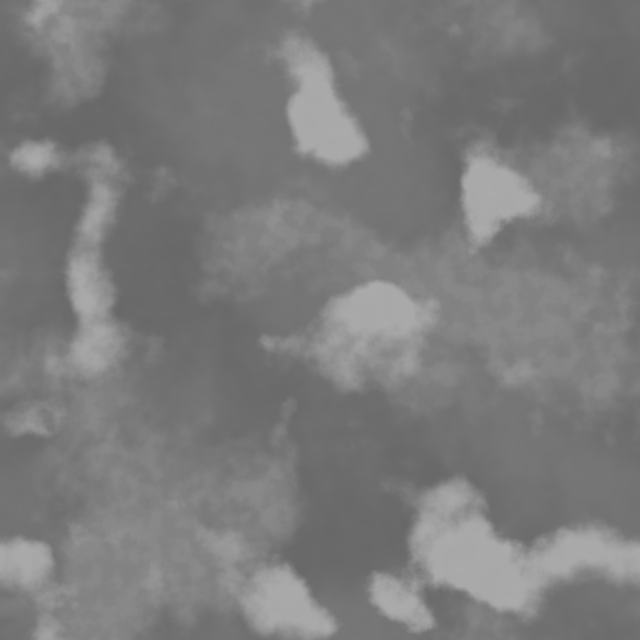
A WebGL 1 fragment shader for this texture:

```glsl
precision highp float;

uniform vec2 u_resolution;

// Tones
const float SHADE_DARK = 0.412;
const float SHADE_BASE = 0.462;
const float SHADE_HAZE = 0.522;
const float SHADE_CLOUD = 0.662;

// Feature sizes, as whole repeats across the canvas
const float BASE_REPEATS = 3.0;
const float HAZE_REPEATS = 3.0;
const float CLOUD_REPEATS = 5.0;
const float WISP_REPEATS = 15.0;
const float MOTTLE_REPEATS = 32.0;
const float WARP_REPEATS = 6.0;

// Coverage and strength
const float HAZE_LEVEL = 0.20;
const float HAZE_SOFTNESS = 0.24;
const float CLOUD_LEVEL = 0.28;
const float CLOUD_SHARP = 0.09;
const float CLOUD_SOFT = 0.19;
const float CLOUD_FRAY = 0.07;
const float WISP_LEVEL = 0.40;
const float WISP_GAIN = 0.05;
const float MOTTLE_GAIN = 0.016;
const float GRAIN_GAIN = 0.008;
const float WARP_AMOUNT = 0.025;

const int OCTAVES = 5;
const float TAU = 6.2831853;

float hash(vec2 cell, float seed) {
  vec3 q = fract(vec3(cell.xyx + seed * 7.31) * vec3(0.1031, 0.1030, 0.0973));
  q += dot(q, q.yzx + 33.33);
  return fract((q.x + q.y) * q.z);
}

// Contribution of one lattice corner, wrapped at the period
float corner(vec2 cell, vec2 offset, float period, float seed) {
  float angle = TAU * hash(mod(cell, period), seed);
  return dot(vec2(cos(angle), sin(angle)), offset);
}

// Gradient noise that repeats over the unit square
float noise(vec2 uv, float period, float seed) {
  vec2 p = uv * period;
  vec2 i = floor(p);
  vec2 f = p - i;
  vec2 w = f * f * f * (f * (f * 6.0 - 15.0) + 10.0);
  vec2 e = vec2(1.0, 0.0);
  float low = mix(corner(i, f, period, seed),
                  corner(i + e.xy, f - e.xy, period, seed), w.x);
  float high = mix(corner(i + e.yx, f - e.yx, period, seed),
                   corner(i + e.xx, f - e.xx, period, seed), w.x);
  return mix(low, high, w.y);
}

float fbm(vec2 uv, float period, float seed) {
  float sum = 0.0;
  float gain = 1.0;
  for (int k = 0; k < OCTAVES; k++) {
    sum += gain * noise(uv, period, seed);
    uv += vec2(0.137, 0.291);  // keeps the lattices of the octaves apart
    period *= 2.0;
    seed += 1.7;
    gain *= 0.5;
  }
  return sum;
}

float threshold(float value, float level, float halfWidth) {
  return smoothstep(level - halfWidth, level + halfWidth, value);
}

void main() {
  vec2 uv = gl_FragCoord.xy / u_resolution;
  vec2 warp = vec2(fbm(uv, WARP_REPEATS, 3.0), fbm(uv, WARP_REPEATS, 17.0));
  vec2 p = uv + WARP_AMOUNT * warp;
  float mottle = fbm(uv, MOTTLE_REPEATS, 29.0);

  // Dark ground with broad, faint shading
  float shade = mix(SHADE_DARK, SHADE_BASE, threshold(fbm(p, BASE_REPEATS, 41.0), 0.0, 0.45));

  // Mid-grey haze, broken up by fine mottling
  float hazeField = fbm(p, HAZE_REPEATS, 53.0) + 0.06 * mottle;
  float haze = threshold(hazeField, HAZE_LEVEL, HAZE_SOFTNESS);
  shade = mix(shade, SHADE_HAZE, haze);
  shade += MOTTLE_GAIN * haze * (threshold(mottle, 0.0, 0.2) - 0.5);

  // Small frayed wisps
  float wisp = threshold(noise(p, WISP_REPEATS, 67.0) + 0.25 * mottle, WISP_LEVEL, 0.15);
  shade += WISP_GAIN * wisp * threshold(noise(uv, CLOUD_REPEATS, 71.0), 0.1, 0.2);

  // Bright flat-topped clouds, with edges from firm to blurred
  float cloudField = noise(p, CLOUD_REPEATS, 83.0)
                   + 0.45 * noise(p, 2.0 * CLOUD_REPEATS + 1.0, 89.0)
                   + CLOUD_FRAY * mottle;
  float edge = mix(CLOUD_SHARP, CLOUD_SOFT, threshold(noise(uv, 4.0, 97.0), 0.0, 0.3));
  shade = mix(shade, SHADE_CLOUD, threshold(cloudField, CLOUD_LEVEL, edge));

  // Faint overall grain
  shade += GRAIN_GAIN * mottle;
  gl_FragColor = vec4(vec3(shade), 1.0);
}
```
